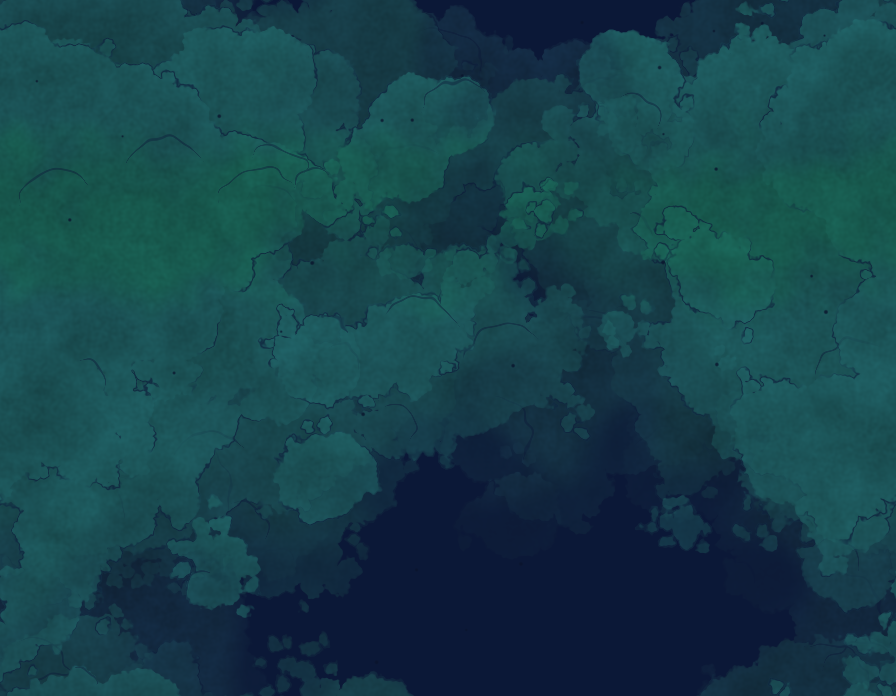
Reproduce this texture procedurally as a WebGL 1 fragment shader.

```glsl
precision highp float;
// Seamless night sky of layered, scalloped teal clouds over deep navy.

#define LAYERS 6
#define GRID vec2(9.0, 7.0)
#define BACK_BIAS 0.24
#define FRONT_BIAS -0.20
#define INK_WIDTH 0.0022
#define NAVY vec3(0.045, 0.095, 0.214)
#define DUSK vec3(0.068, 0.150, 0.235)
#define MID vec3(0.083, 0.222, 0.262)
#define TEAL vec3(0.104, 0.318, 0.332)
#define GREEN vec3(0.085, 0.338, 0.288)
#define TAU 6.2831853

uniform vec2 u_resolution;

vec2 hash2(vec2 p) {
  vec3 q = fract(p.xyx * vec3(0.1031, 0.1030, 0.0973));
  q += dot(q, q.yzx + 33.33);
  return fract((q.xx + q.yz) * q.zy);
}

float corner(vec2 cell, vec2 offset, vec2 period, float seed) {
  vec2 gradient = hash2(mod(cell, period) + seed * 17.3) * 2.0 - 1.0;
  return dot(gradient, offset);
}

// Gradient noise that wraps: uv spans 0..1, period is a whole cell count.
float noise(vec2 uv, vec2 period, float seed) {
  vec2 p = uv * period;
  vec2 i = floor(p);
  vec2 f = p - i;
  vec2 w = f * f * f * (f * (f * 6.0 - 15.0) + 10.0);
  vec2 ex = vec2(1.0, 0.0);
  vec2 ey = vec2(0.0, 1.0);
  float low = mix(corner(i, f, period, seed), corner(i + ex, f - ex, period, seed), w.x);
  float high = mix(corner(i + ey, f - ey, period, seed),
                   corner(i + 1.0, f - 1.0, period, seed), w.x);
  return mix(low, high, w.y);
}

// Where a cloud layer gathers: positive inside, negative in open sky.
float coverage(vec2 uv, float bias, float seed) {
  float layout = 0.34 * cos(TAU * (uv.x - 0.06)) + 0.30 * cos(TAU * (uv.y - 0.63))
               + 0.12 * cos(2.0 * TAU * (uv.y - 0.80));
  return layout + bias + 1.05 * noise(uv, vec2(4.0, 3.0), seed)
       + 0.75 * noise(uv, GRID, seed + 3.0);
}

// Union of round puffs. x: depth inside the edge, y: loose inked arcs.
vec2 puffs(vec2 uv, float scale, float bias, float seed) {
  vec2 count = GRID * scale;
  vec2 p = uv * count;
  vec2 home = floor(p);
  float depth = -1.0;
  float arc = 0.0;
  float ink = INK_WIDTH * count.y;
  for (int y = -1; y <= 1; y++) {
    for (int x = -1; x <= 1; x++) {
      vec2 cell = home + vec2(float(x), float(y));
      vec2 rnd = hash2(mod(cell, count) + seed * 11.7 + scale);
      vec2 center = cell + 0.5 + (rnd - 0.5) * 0.7;
      float cover = coverage(center / count, bias, seed);
      if (cover > 0.0) {
        float radius = mix(0.35, 0.95, smoothstep(0.0, 0.22, cover));
        vec2 away = p - center;
        float dist = length(away);
        depth = max(depth, radius - dist);
        float facing = dot(away / max(dist, 0.001), normalize(rnd - vec2(0.3, -0.2)));
        float gate = step(0.86, fract(rnd.x * 7.0 + rnd.y * 13.0));
        float stroke = ink * smoothstep(0.3, 0.95, facing);
        arc = max(arc, gate * smoothstep(0.3, 0.6, facing)
                  * (1.0 - smoothstep(0.3 * stroke, stroke + 0.001, abs(radius * 0.9 - dist))));
      }
    }
  }
  return vec2(depth / count.y, arc);
}

// Sparse dark specks of spattered paint.
float specks(vec2 uv, float pixel) {
  vec2 count = GRID * 2.0;
  vec2 cell = floor(uv * count);
  vec2 rnd = hash2(cell + 71.0);
  float dist = length(uv * count - cell - 0.25 - 0.5 * rnd) / count.y;
  float size = 0.0012 + 0.0015 * rnd.y;
  return step(0.88, fract(rnd.x * 9.0 + rnd.y * 5.0))
       * (1.0 - smoothstep(size - pixel, size + pixel, dist));
}

void main() {
  vec2 uv = gl_FragCoord.xy / u_resolution;
  float pixel = 1.0 / u_resolution.y;
  float grain = noise(uv, GRID * 9.0, 41.0) + noise(uv, GRID * 22.0, 53.0);
  float wash = noise(uv, GRID, 43.0) + 0.6 * noise(uv, GRID * 3.0, 47.0);
  float greenBand = smoothstep(0.6, 1.05, cos(TAU * (uv.y - 0.69)) + 0.4 * wash);
  // Hand-drawn wobble that breaks the roundness of the puffs.
  vec2 wobble = 0.012 * vec2(noise(uv, GRID * 5.0, 59.0), noise(uv, GRID * 5.0, 61.0));
  vec2 bent = uv + wobble;
  vec3 color = NAVY;
  for (int i = 0; i < LAYERS; i++) {
    float front = float(i) / float(LAYERS - 1);
    float seed = float(i) * 5.0 + 2.0;
    float bias = mix(BACK_BIAS, FRONT_BIAS, front);
    // Silhouette: billows with small scallops and a rough painted edge.
    vec2 broad = puffs(bent, 2.0, bias, seed);
    float depth = max(broad.x, puffs(bent, 5.0, bias + 0.05, seed).x);
    depth = max(depth, 0.2 * (coverage(bent, bias, seed) - 0.2)) + 0.005 * grain;
    float edge = smoothstep(-pixel, pixel, depth);
    // Body colour, with lit crowns and bases that sink into the night.
    vec3 body = mix(mix(DUSK, MID, smoothstep(0.0, 0.45, front)), TEAL,
                    smoothstep(0.35, 0.8, front));
    body = mix(body, GREEN, greenBand * mix(0.2, 0.9, smoothstep(0.4, 0.8, front)));
    body *= 1.0 + 0.18 * wash + 0.10 * grain + 0.10 * (1.0 - smoothstep(0.0, 0.05, depth));
    float base = smoothstep(-0.15, 0.25, coverage(uv - vec2(0.0, 0.06), bias, seed));
    float opacity = edge * mix(mix(0.25, 0.7, front), 1.0, base);
    // Broken ink along rims and inner folds.
    float rim = 1.0 - smoothstep(INK_WIDTH * 0.4, INK_WIDTH + pixel, abs(depth));
    rim *= smoothstep(-0.15, 0.15, noise(uv, GRID * 2.0, seed + 9.0));
    float line = max(rim, 0.6 * broad.y * step(0.0, depth));
    color = mix(mix(color, body, opacity), NAVY, 0.7 * line * edge);
  }
  color = mix(color, NAVY * 0.8, 0.8 * specks(uv, pixel));
  gl_FragColor = vec4(color, 1.0);
}
```
